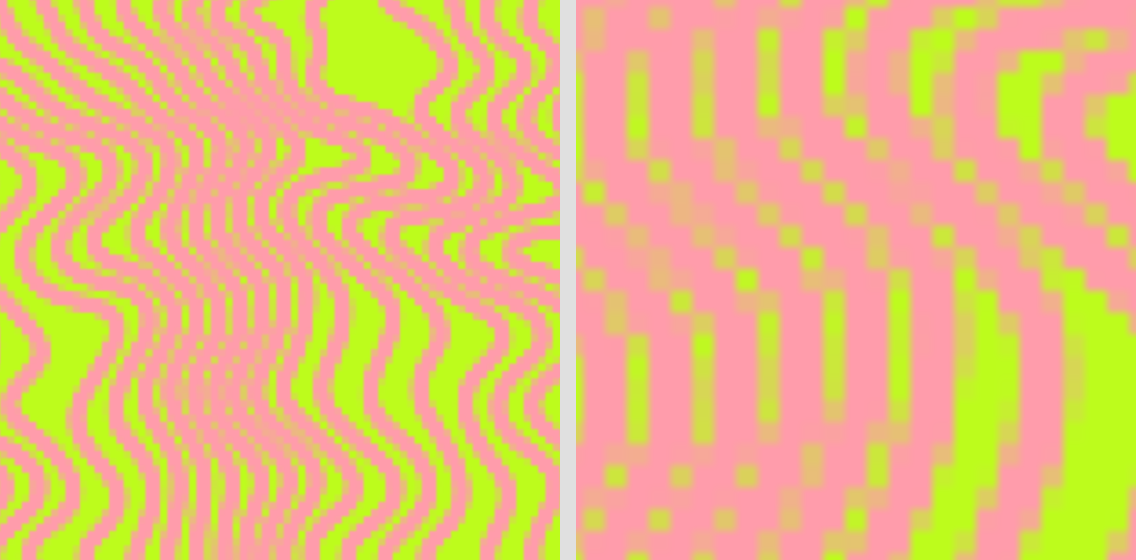
Left, the full canvas; right, a detail of the centre.
A Shadertoy shader for this background:

```glsl
// Pink contour lines of a warped field on lime, drawn in coarse soft cells.

const vec3 PINK = vec3(1.0, 0.61, 0.67);
const vec3 LIME = vec3(0.74, 0.99, 0.11);
const float CELLS = 77.0;
const float LEVELS = 13.0;
const float HALF_WIDTH = 0.0155;

// Gaussian hill with separate radii per axis
float hill(vec2 p, vec2 centre, vec2 radius) {
    vec2 d = (p - centre) / radius;
    return exp(-dot(d, d));
}

// Lowers the horizontal slope around a centre, spreading the lines apart
float spread(vec2 p, vec2 centre, vec2 radius, float strength) {
    return -strength * (p.x - centre.x) * hill(p, centre, radius);
}

// Sideways meander of the lines; p.y runs downward
float meander(vec2 p) {
    float crest = 0.29 + 0.06 * cos(6.6 * p.x) * (1.0 - p.y);
    float upper = 0.055 + 0.04 * smoothstep(0.1, 0.6, p.x);
    float amplitude = mix(upper, 0.045, smoothstep(0.35, 0.6, p.y));
    amplitude *= smoothstep(0.08, 0.3, p.y);
    return amplitude * cos(22.0 * (p.y - crest));
}

// Shift that lays the upper left lines almost flat
float shelf(vec2 p) {
    float side = 1.0 - smoothstep(0.22, 0.6, p.x);
    return 0.2 * p.y + 0.22 * side * smoothstep(0.05, 0.28, p.y);
}

// Small layered sines for irregularity
float ripple(vec2 p) {
    return 0.016 * sin(9.0 * p.x + 13.0 * p.y + 1.0)
         + 0.008 * sin(11.0 * p.x - 31.0 * p.y)
         + 0.006 * sin(27.0 * p.x + 17.0 * p.y + 2.0);
}

float field(vec2 p) {
    float f = p.x - meander(p) - shelf(p) + ripple(p);
    f += spread(p, vec2(0.67, 0.10), vec2(0.16, 0.15), 0.9);
    f += spread(p, vec2(0.10, 0.64), vec2(0.13, 0.13), 0.5);
    f += spread(p, vec2(0.99, 0.42), vec2(0.10, 0.10), 0.6);
    f += 0.11 * hill(p, vec2(0.42, 0.02), vec2(0.14, 0.05));
    f += 0.02 * sin(42.0 * p.y) * hill(p, vec2(0.95, 0.08), vec2(0.12, 0.16));
    return LEVELS * f + 0.3;
}

// Line coverage, using distance to the nearest level
float contour(vec2 p) {
    const float STEP = 0.003;
    float f = field(p);
    vec2 slope = vec2(field(p + vec2(STEP, 0.0)), field(p + vec2(0.0, STEP))) - f;
    float steepness = max(length(slope) / STEP, 0.5);
    float distanceToLine = abs(fract(f) - 0.5) / steepness;
    float softness = 0.45 / CELLS;
    return 1.0 - smoothstep(HALF_WIDTH - softness, HALF_WIDTH + softness, distanceToLine);
}

// Blend the four nearest cells with a narrowed transition
float softCells(vec2 p) {
    vec2 grid = p * CELLS - 0.5;
    vec2 base = floor(grid);
    vec2 blend = smoothstep(0.2, 0.8, grid - base);
    float total = 0.0;
    for (int i = 0; i < 4; i++) {
        vec2 corner = vec2(i % 2, i / 2);
        vec2 weight = mix(1.0 - blend, blend, corner);
        total += weight.x * weight.y * contour((base + corner + 0.5) / CELLS);
    }
    return total;
}

void mainImage(out vec4 fragColor, in vec2 fragCoord) {
    vec2 p = fragCoord / iResolution.y;
    p.y = 1.0 - p.y;
    fragColor = vec4(mix(LIME, PINK, softCells(p)), 1.0);
}
```
